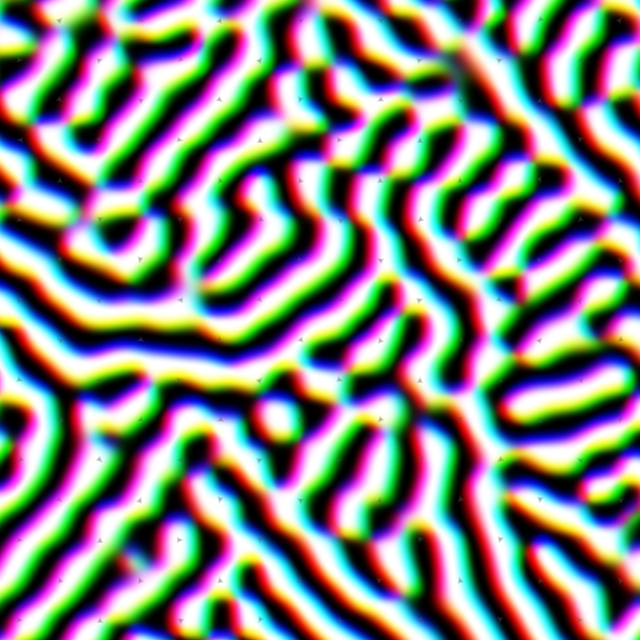
Write a three.js fragment shader that draws this pattern.

```glsl
// Labyrinth of soft worms and dots with red, green and blue layers pulled apart, under faint arrowheads.
varying vec2 vUv;

const float PI = 3.14159265;
const float STRIPES = 12.4;       // stripe periods across the canvas
const float SPLIT = 0.115;        // layer displacement, in periods
const float SPLIT_ANGLE = 1.5;    // direction of the blue layer
const float EDGE = 0.86;          // softness of the stripe edges
const float BIAS = 0.02;          // widens the light areas
const float REACH = 2.1;          // radius of one wavelet, in periods
const float FLOW_SCALE = 0.38;    // how fast the direction changes
const float WOBBLE = 0.9;         // random turn of each wavelet
const float DIAGONAL_PULL = 0.2;  // preference for diagonal stripes
const float SADDLE_SOFTNESS = 0.35;
const float MARK_GRID = 16.0;
const float MARK_SIZE = 0.06;     // in grid cells
const float MARK_OPACITY = 0.45;
const vec3 MARK_COLOR = vec3(0.33);

float hash(vec2 p) {
  return fract(sin(dot(p, vec2(127.1, 311.7))) * 43758.5453);
}

float valueNoise(vec2 p) {
  vec2 i = floor(p);
  vec2 f = fract(p);
  f = f * f * (3.0 - 2.0 * f);
  return mix(mix(hash(i), hash(i + vec2(1.0, 0.0)), f.x),
             mix(hash(i + vec2(0.0, 1.0)), hash(i + vec2(1.0, 1.0)), f.x), f.y);
}

vec2 direction(float angle) {
  return vec2(cos(angle), sin(angle));
}

vec2 waveletCentre(vec2 cell) {
  return cell + 0.25 + 0.5 * vec2(hash(cell + 3.1), hash(cell + 17.9));
}

// Direction across the stripes around a wavelet cell
vec2 waveletDirection(vec2 cell) {
  float angle = 2.0 * PI * valueNoise(cell * FLOW_SCALE + 7.3) + 0.25 * PI;
  angle += WOBBLE * (hash(cell + 31.7) - 0.5);
  return direction(angle + DIAGONAL_PULL * sin(4.0 * angle));
}

// Random phase, drawn towards the waves of the neighbouring cells
float alignedPhase(vec2 cell, vec2 centre, vec2 dir) {
  vec2 sum = vec2(0.0);
  for (int y = -1; y <= 1; y++) {
    for (int x = -1; x <= 1; x++) {
      vec2 other = cell + vec2(float(x), float(y));
      vec2 offset = centre - waveletCentre(other);
      vec2 otherDir = waveletDirection(other);
      float agreement = dot(dir, otherDir);
      float phase = 2.0 * PI * (dot(offset, otherDir) + hash(other + 53.3));
      float weight = exp(-0.4 * dot(offset, offset));
      sum += weight * agreement * vec2(abs(agreement) * cos(phase) * sign(agreement),
                                       abs(agreement) * sin(phase));
    }
  }
  return atan(sum.y, sum.x);
}

// Sums of wavelets for three displaced layers, divided by local amplitude
vec3 labyrinth(vec2 p) {
  float third = 2.0 * PI / 3.0;
  vec3 angles = SPLIT_ANGLE + vec3(third, -third, 0.0);
  vec3 shiftX = SPLIT * cos(angles);
  vec3 shiftY = SPLIT * sin(angles);
  vec2 base = floor(p);
  vec3 height = vec3(0.0);
  vec3 slopeX = vec3(0.0);
  vec3 slopeY = vec3(0.0);
  for (int y = -2; y <= 2; y++) {
    for (int x = -2; x <= 2; x++) {
      vec2 cell = base + vec2(float(x), float(y));
      vec2 centre = waveletCentre(cell);
      vec2 dir = waveletDirection(cell);
      vec3 dx = p.x - centre.x - shiftX;
      vec3 dy = p.y - centre.y - shiftY;
      vec3 window = max(vec3(0.0), 1.0 - (dx * dx + dy * dy) / (REACH * REACH));
      window *= window;
      vec3 phase = 2.0 * PI * (dx * dir.x + dy * dir.y) + alignedPhase(cell, centre, dir);
      height += window * cos(phase);
      slopeX += window * sin(phase) * dir.x;
      slopeY += window * sin(phase) * dir.y;
    }
  }
  return height / sqrt(height * height + slopeX * slopeX + slopeY * slopeY + SADDLE_SOFTNESS);
}

// Small arrowheads on every other cell of a grid
float arrowMarks(vec2 uv) {
  vec2 q = uv * MARK_GRID;
  vec2 cell = floor(q);
  vec2 local = fract(q) - 0.5;
  vec2 dir = direction(2.0 * PI * hash(cell + 91.0));
  vec2 r = vec2(dot(local, dir), dot(local, vec2(-dir.y, dir.x)));
  float dist = max(-r.x - MARK_SIZE, 0.9 * abs(r.y) + 0.43 * (r.x - MARK_SIZE));
  float onGrid = 1.0 - mod(cell.x + cell.y, 2.0);
  return onGrid * (1.0 - smoothstep(-0.03, 0.03, dist));
}

void main() {
  vec3 color = smoothstep(-EDGE, EDGE, labyrinth(vUv * STRIPES + 20.0) + BIAS);
  color = mix(color, MARK_COLOR, MARK_OPACITY * arrowMarks(vUv));
  gl_FragColor = vec4(color, 1.0);
}
```
